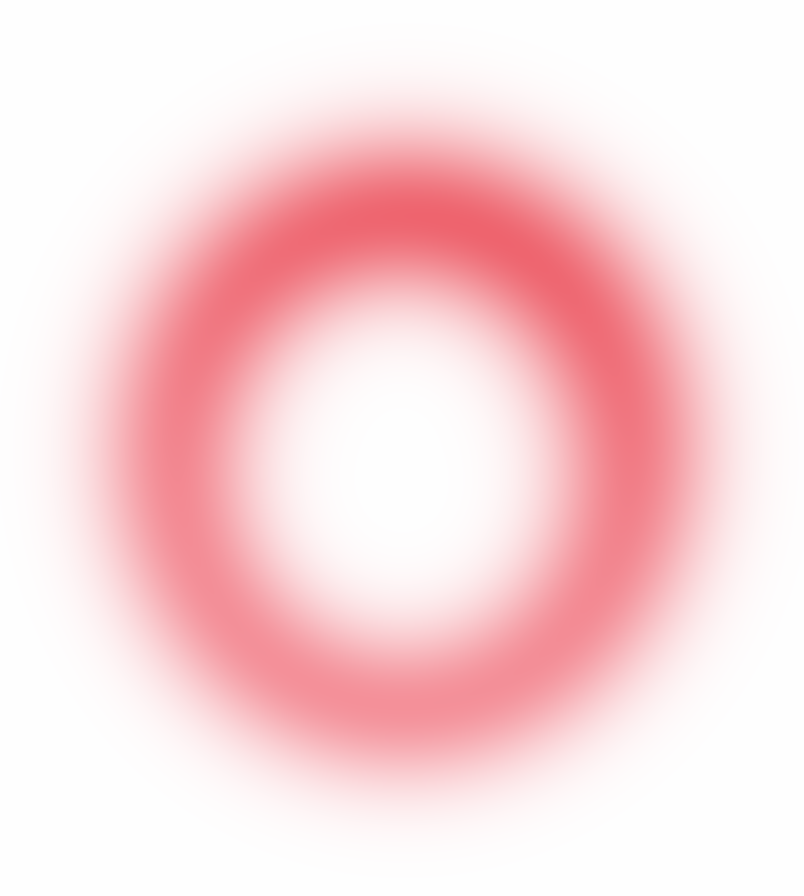
Give the GLSL for this background, as a WebGL 2 fragment shader.

```glsl
#version 300 es
precision highp float;
// A soft, blurred oval ring on white, deep coral above fading to pink below.

uniform vec2 u_resolution;
out vec4 outColor;

// Lengths are fractions of the canvas height
const vec2 RING_CENTER = vec2(0.002, -0.014);  // offset from the canvas middle
const vec2 RING_RADII = vec2(0.253, 0.273);
const float BLUR_BOTTOM = 0.061;               // gaussian sigma of the band
const float BLUR_TOP = 0.066;

const vec2 SHADE_AXIS = vec2(0.24, 0.97);      // points to the deepest colour
const float SHADE_CURVE = 1.6;

const vec3 PAPER = vec3(0.998, 0.997, 0.997);
const vec3 PINK = vec3(0.955, 0.565, 0.600);
const vec3 CORAL = vec3(0.932, 0.390, 0.430);

// Approximate signed distance to an ellipse, measured along the ray from its center
float ellipseDistance(vec2 p, vec2 radii) {
    float scaled = max(length(p / radii), 1e-4);
    return length(p) * (1.0 - 1.0 / scaled);
}

float gaussian(float x, float sigma) {
    float k = x / sigma;
    return exp(-0.5 * k * k);
}

void main() {
    vec2 p = (gl_FragCoord.xy - 0.5 * u_resolution) / u_resolution.y - RING_CENTER;

    // Shade runs from 0 at the bottom to 1 at the top, by direction only
    vec2 direction = p / max(length(p), 1e-4);
    float shade = clamp(0.5 + 0.5 * dot(direction, SHADE_AXIS), 0.0, 1.0);
    vec3 ringColor = mix(PINK, CORAL, pow(shade, SHADE_CURVE));

    // Blurred band around the ellipse
    float blur = mix(BLUR_BOTTOM, BLUR_TOP, shade);
    float coverage = gaussian(ellipseDistance(p, RING_RADII), blur);

    outColor = vec4(mix(PAPER, ringColor, coverage), 1.0);
}
```
